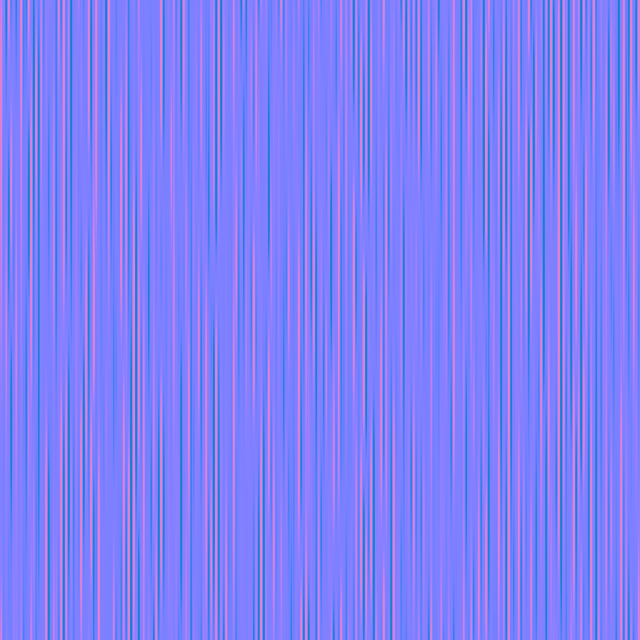
Reproduce this texture map procedurally as a Shadertoy shader.

```glsl
#define STREAKS 256.0      // grooves across the canvas
#define ROWS 3.0           // height changes along one groove
#define SOFT_SLOPE 0.31    // tilt of the faint grooves
#define SHARP_SLOPE 2.4    // extra tilt of the deep grooves
#define MAX_SLOPE 1.5      // steepest tilt
#define TAPS 4             // samples across one pixel

// Integer hash, result in 0..1
float hash(uvec2 p) {
    uint h = p.x * 1597334673u ^ p.y * 3812015801u;
    h = (h ^ (h >> 16)) * 2246822519u;
    h = (h ^ (h >> 13)) * 3266489917u;
    h ^= h >> 16;
    return float(h >> 8) / 16777216.0;
}

// Height of one groove line, drifting slowly along y
float lineHeight(float column, float y) {
    uint id = uint(column + 8.0);
    float t = y * ROWS + hash(uvec2(id, 977u));
    uint row = uint(t);
    return mix(hash(uvec2(id, row)), hash(uvec2(id, row + 1u)),
               smoothstep(0.0, 1.0, fract(t)));
}

// Sideways slope of the brushed surface
float brushedSlope(vec2 uv) {
    float x = uv.x * STREAKS;
    float column = floor(x);
    float f = x - column;
    float rise = lineHeight(column + 1.0, uv.y) - lineHeight(column, uv.y);
    float d = rise * 6.0 * f * (1.0 - f);
    float slope = d * (SOFT_SLOPE + SHARP_SLOPE * d * d);
    return clamp(slope, -MAX_SLOPE, MAX_SLOPE);
}

void mainImage(out vec4 fragColor, in vec2 fragCoord) {
    // Average the slope over the pixel width
    float slope = 0.0;
    for (int i = 0; i < TAPS; i++) {
        float shift = (float(i) + 0.5) / float(TAPS) - 0.5;
        vec2 uv = (fragCoord + vec2(shift, 0.0)) / iResolution.xy;
        slope += brushedSlope(uv) / float(TAPS);
    }

    // Encode the unit normal as a colour
    vec3 normal = normalize(vec3(slope, 0.0, 1.0));
    fragColor = vec4(normal * 0.5 + 0.5, 1.0);
}
```
